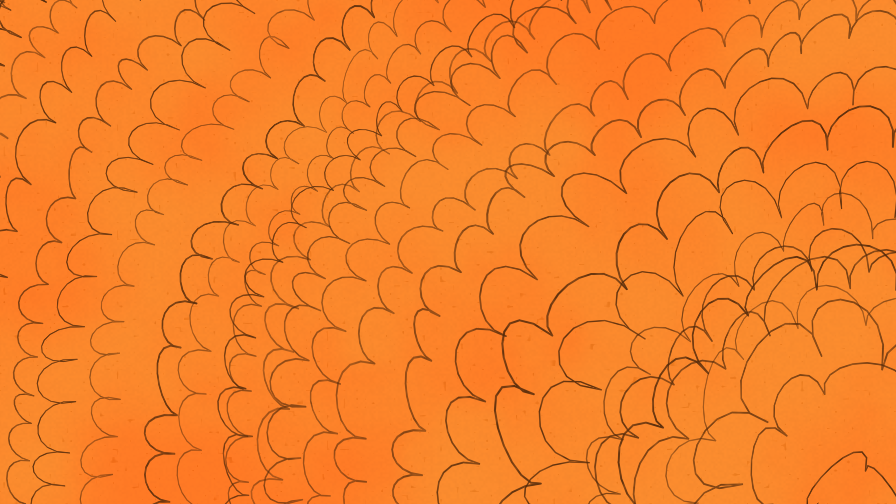
A Shadertoy shader for this pattern:

```glsl
float hash(vec2 p) {
    return fract(sin(dot(p, vec2(127.1, 311.7))) * 43758.5453);
}

float noise(vec2 p) {
    vec2 i = floor(p), f = fract(p);
    f = f * f * (3.0 - 2.0 * f);
    return mix(mix(hash(i), hash(i + vec2(1, 0)), f.x),
               mix(hash(i + vec2(0, 1)), hash(i + vec2(1, 1)), f.x), f.y);
}

float fbm(vec2 p) {
    float sum = 0.0, amp = 0.5;
    for (int i = 0; i < 4; i++) {
        sum += amp * noise(p);
        p = p * 2.03 + 17.3;
        amp *= 0.5;
    }
    return sum;
}

float segmentDistance(vec2 p, vec2 a, vec2 b) {
    vec2 pa = p - a, ba = b - a;
    return length(pa - ba * clamp(dot(pa, ba) / (dot(ba, ba) + 1e-8), 0.0, 1.0));
}

float bezierDistance(vec2 p, vec2 a, vec2 b, vec2 c, vec2 d) {
    float best = 1.0;
    vec2 last = a;
    for (int i = 1; i <= 10; i++) {
        float t = float(i) / 10.0, s = 1.0 - t;
        vec2 next = s * s * s * a + 3.0 * s * s * t * b + 3.0 * s * t * t * c + t * t * t * d;
        best = min(best, segmentDistance(p, last, next));
        last = next;
    }
    return best;
}

// Point where two neighbouring scallops of a chain meet
vec2 cusp(float chain, float k, float radius, float stepAngle) {
    float h = hash(vec2(k, chain));
    float a = (k + hash(vec2(chain, 4.0)) + 0.35 * (h - 0.5)) * stepAngle;
    float wobble = 0.07 * (noise(vec2(a * 3.0, chain * 7.3)) - 0.5);
    wobble += 0.016 * (hash(vec2(chain, k + 9.0)) - 0.5);
    return (radius + wobble) * vec2(cos(a), sin(a));
}

// Distance to the scallops of one chain near point q
float chainDistance(vec2 q, float chain, float radius, float size) {
    float stepAngle = size / radius;
    float k0 = floor(atan(q.y, q.x) / stepAngle - hash(vec2(chain, 4.0)));
    float loopy = step(0.78, hash(vec2(chain, 21.0)));
    float best = 1.0;
    for (int j = -1; j <= 1; j++) {
        float k = k0 + float(j);
        vec2 a = cusp(chain, k, radius, stepAngle);
        vec2 d = cusp(chain, k + 1.0, radius, stepAngle);
        if (length(q - 0.5 * (a + d)) > 1.6 * size) continue;
        float h1 = hash(vec2(k + 31.0, chain)), h2 = hash(vec2(k + 57.0, chain));
        vec2 outA = normalize(a), outD = normalize(d);
        vec2 along = vec2(-outD.y, outD.x);
        // Broad shoulder first, then a tighter return to the cusp
        vec2 b = a + size * (outA * mix(0.75, 1.1, h1 + 0.8 * loopy) + along * 0.3 * (h2 - 0.6));
        vec2 c = d + size * (outD * mix(0.4, 0.9, h2 + 0.8 * loopy)
                             + along * (0.35 * (h1 - 0.4) + 0.5 * loopy * h2));
        best = min(best, bezierDistance(q, a, b, c, d));
    }
    return best;
}

void mainImage(out vec4 fragColor, in vec2 fragCoord) {
    vec2 p = fragCoord / iResolution.y;
    float pixel = 1.0 / iResolution.y;

    // Stained paper with fine grain
    float stain = fbm(p * 3.0 + 5.0), grain = noise(p * 230.0);
    vec3 color = mix(vec3(1.0, 0.475, 0.145), vec3(0.98, 0.545, 0.18), smoothstep(0.25, 0.75, stain));
    color *= 1.0 + 0.025 * (grain - 0.5);
    color -= 0.06 * smoothstep(0.88, 1.0, noise(p * 120.0 + 40.0));

    // Chains curve around the lower right corner
    vec2 q = p - vec2(1.7, -0.03);
    q += 0.09 * (vec2(noise(p * 2.3), noise(p * 2.3 + 31.0)) - 0.5);
    float nearest = floor(length(q) / 0.072);

    float ink = 0.0;
    for (int n = -4; n <= 3; n++) {
        float chain = nearest + float(n);
        // Uneven spacing gathers the chains into crowded bands
        float radius = chain * 0.072 + 0.055 * sin(chain * 0.6 - 0.4)
                     + 0.03 * (hash(vec2(chain, 2.0)) - 0.5);
        if (radius < 0.06) continue;
        float size = mix(0.135, 0.085, smoothstep(0.4, 1.3, radius));
        size *= mix(0.85, 1.15, hash(vec2(chain, 13.0)));
        float d = chainDistance(q, chain, radius, size);
        float width = mix(0.0013, 0.0019, hash(vec2(chain, 8.0)));
        float stroke = 1.0 - smoothstep(width - 0.6 * pixel, width + 0.6 * pixel, d);
        float pressure = mix(0.5, 0.85, hash(vec2(chain, 6.0)));
        pressure *= 0.8 + 0.35 * noise(p * 90.0 + chain);
        ink = 1.0 - (1.0 - ink) * (1.0 - stroke * min(pressure, 1.0));
    }
    color = mix(color, vec3(0.32, 0.16, 0.04), ink);

    fragColor = vec4(color, 1.0);
}
```
